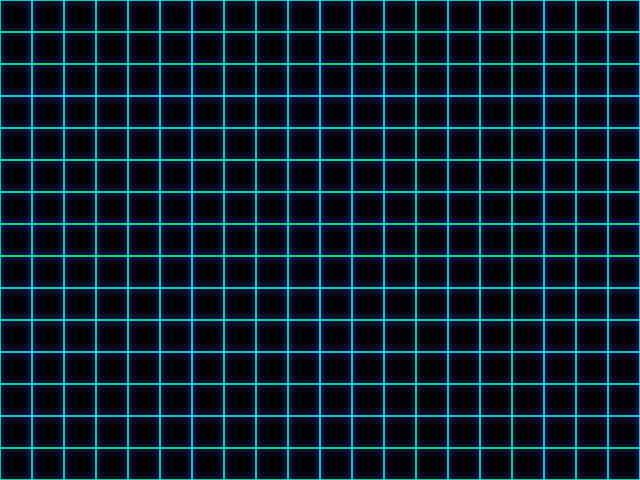
A Shadertoy shader for this pattern:

```glsl
const vec2 GRID = vec2(20.0, 15.0);
const float HALF_WIDTH = 0.033;
const float GLOW_FALLOFF = 9.0;
const vec3 GREEN = vec3(0.0, 0.86, 0.46);
const vec3 CYAN = vec3(0.14, 0.76, 0.78);
const vec3 BLUE_GLOW = vec3(0.0, 0.075, 0.36);

float hash(float n, float seed) {
    return fract(sin(n * 127.1 + seed * 311.7) * 43758.5453);
}

// Soft-edged coverage of a line at the given distance
float lineMask(float dist, float halfWidth, float soft) {
    return 1.0 - smoothstep(halfWidth - soft, halfWidth + soft, dist);
}

// Each line has its own tint between green and cyan
vec3 lineColor(float index, float seed) {
    float tint = hash(index, seed);
    return mix(GREEN, CYAN, 0.1 + 0.8 * tint * tint);
}

// Blue halo with a slightly different strength on each line
vec3 lineGlow(float dist, float index, float seed) {
    float strength = mix(0.75, 1.2, hash(index, seed + 5.0));
    return BLUE_GLOW * strength * exp(-dist * GLOW_FALLOFF);
}

void mainImage(out vec4 fragColor, in vec2 fragCoord) {
    vec2 cell = fragCoord / iResolution.xy * GRID;
    vec2 pixel = GRID / iResolution.xy;

    // Nearest vertical and horizontal grid lines
    vec2 index = floor(cell + 0.5);
    vec2 dist = abs(cell - index);
    float maskX = lineMask(dist.x, HALF_WIDTH, 0.45 * pixel.x);
    float maskY = lineMask(dist.y, HALF_WIDTH, 0.45 * pixel.y);

    // Halos over black
    vec3 glow = lineGlow(dist.x, index.x, 1.0) + lineGlow(dist.y, index.y, 2.0);

    // Lines, with a cooler highlight at crossings
    vec3 lines = max(lineColor(index.x, 1.0) * maskX, lineColor(index.y, 2.0) * maskY);
    vec3 color = glow * (1.0 - max(maskX, maskY)) + lines;
    color += vec3(0.1, 0.08, 0.2) * maskX * maskY;

    fragColor = vec4(clamp(color, 0.0, 1.0), 1.0);
}
```
